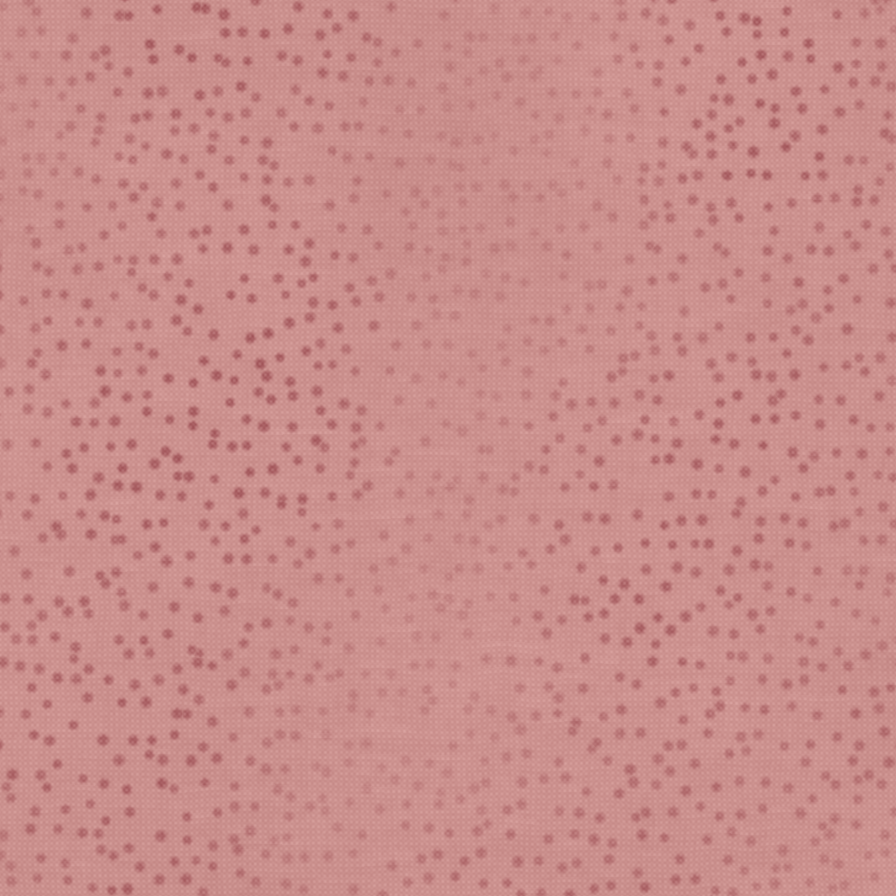
Write a WebGL 2 fragment shader that draws this texture.

```glsl
#version 300 es
precision highp float;

uniform vec2 u_resolution;
out vec4 fragColor;

float hash(vec2 p) {
    vec3 q = fract(p.xyx * vec3(0.1031, 0.1030, 0.0973));
    q += dot(q, q.yzx + 33.33);
    return fract((q.x + q.y) * q.z);
}

vec2 hash2(vec2 p) {
    return vec2(hash(p + 17.3), hash(p + 91.7));
}

float noise(vec2 p) {
    vec2 i = floor(p), f = fract(p);
    f = f * f * (3.0 - 2.0 * f);
    return mix(mix(hash(i), hash(i + vec2(1, 0)), f.x),
               mix(hash(i + vec2(0, 1)), hash(i + vec2(1, 1)), f.x), f.y);
}

// Ink varies in broad, slightly slanted bands
float inkStrength(vec2 uv) {
    float band = cos(6.2832 * (1.7 * uv.x - 0.22 * uv.y - 0.25));
    return clamp(0.66 + 0.2 * band + 0.5 * (noise(uv * 6.0 + 4.0) - 0.5), 0.3, 1.0);
}

// Soft dots on staggered rows, shifted by jitter and a slow drift
float printedDots(vec2 uv) {
    const float rows = 37.0;
    vec2 p = uv * rows;
    float ink = 0.0;
    for (int j = -1; j <= 1; j++) {
        float row = floor(p.y) + float(j);
        float stagger = 0.5 * mod(row, 2.0);
        for (int i = -1; i <= 1; i++) {
            vec2 cell = vec2(floor(p.x - stagger) + float(i), row);
            vec2 jitter = 0.66 * (hash2(cell) - 0.5);
            vec2 drift = vec2(noise(cell * 0.4 + 7.0), noise(cell * 0.4 + 53.0)) - 0.5;
            vec2 centre = cell + 0.5 + vec2(stagger, 0.0) + jitter + 0.8 * drift;
            float size = 0.9 + 0.25 * hash(cell + 5.0);
            float dotShape = 1.0 - smoothstep(0.08, 0.31, length(p - centre) / size);
            float present = step(0.06, hash(cell + 31.0));
            float strength = inkStrength(centre / rows) * (0.85 + 0.3 * hash(cell + 64.0));
            ink = max(ink, present * dotShape * strength);
        }
    }
    return min(ink, 1.0);
}

// Plain weave with uneven yarns and an occasional pale slub
float weave(vec2 uv) {
    vec2 bend = vec2(noise(uv * vec2(9.0, 25.0)), noise(uv * vec2(25.0, 9.0) + 20.0));
    vec2 t = uv * 168.0 + 0.7 * bend;
    float crossing = sin(6.2832 * t.x) * sin(6.2832 * t.y);
    float ribs = 0.3 * (sin(6.2832 * t.x) + sin(6.2832 * t.y));
    float weft = noise(vec2(uv.x * 14.0, floor(t.y) + 0.5)) - 0.5;
    float warp = noise(vec2(floor(t.x) + 0.5, uv.y * 14.0) + 300.0) - 0.5;
    float slub = smoothstep(0.8, 0.97, noise(vec2(uv.x * 22.0 + 40.0, floor(t.y) * 1.7)));
    float grain = noise(uv * 330.0) - 0.5;
    return 0.7 * crossing + ribs + 0.7 * weft + 0.5 * warp + 0.5 * slub + 0.8 * grain;
}

void main() {
    vec2 uv = gl_FragCoord.xy / min(u_resolution.x, u_resolution.y);
    float cloth = weave(uv);
    float ink = printedDots(uv);

    vec3 colour = vec3(0.797, 0.568, 0.557);
    colour += 0.018 * (noise(uv * 4.0 + 11.0) - 0.5);
    colour = mix(colour, vec3(0.665, 0.375, 0.39), ink * (0.95 - 0.1 * cloth));
    colour += vec3(0.024, 0.031, 0.030) * cloth;
    fragColor = vec4(colour, 1.0);
}
```
